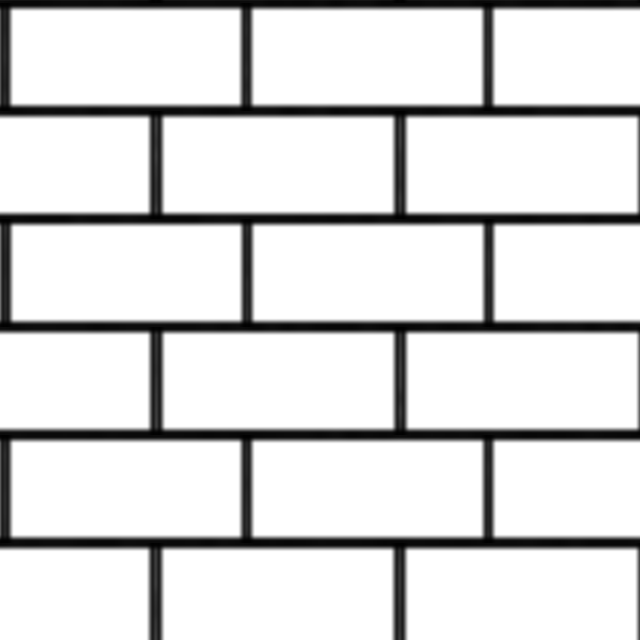
A Shadertoy shader for this pattern:

```glsl
const float ROW_PITCH = 0.1687;
const float FIRST_ROW = 0.0048;
const vec2 COLUMN_PITCH = vec2(0.3776, 0.3812);   // even, odd courses
const vec2 FIRST_COLUMN = vec2(0.0080, -0.1375);
const vec2 JOINT_HALF_WIDTH = vec2(0.0087, 0.0102);
const vec2 STREAK_STRENGTH = vec2(0.09, 0.15);
const float BED_HALF_WIDTH = 0.0084;
const float EDGE_BLUR = 0.0058;
const float BED_TONE = 0.025;
const float JOINT_TONE = 0.07;

float hash(vec2 p) {
    vec3 q = fract(vec3(p.xyx) * 0.1031);
    q += dot(q, q.yzx + 33.33);
    return fract((q.x + q.y) * q.z);
}

// Smooth one-dimensional noise, separate for each seed
float noise(float x, float seed) {
    float cell = floor(x);
    float t = smoothstep(0.0, 1.0, x - cell);
    return mix(hash(vec2(cell, seed)), hash(vec2(cell + 1.0, seed)), t);
}

// Select the value for even (x) or odd (y) courses
float byCourse(vec2 values, float odd) {
    return mix(values.x, values.y, odd);
}

// Brightness across a soft dark line
float softLine(float dist, float halfWidth, float blur, float tone) {
    return mix(tone, 1.0, smoothstep(halfWidth - blur, halfWidth + blur, dist));
}

// Horizontal mortar beds with slight tonal wear
float beds(float course, float x, float blur) {
    float line = round(course);
    float dist = abs(course - line) * ROW_PITCH;
    float tone = BED_TONE + 0.025 * noise(x * 40.0, line + 3.0);
    return softLine(dist, BED_HALF_WIDTH, blur, tone);
}

// Vertical joints with a paler streak along their centre
float joints(vec2 p, float row, float blur) {
    float odd = mod(row, 2.0);
    float pitch = byCourse(COLUMN_PITCH, odd);
    float drift = (hash(vec2(row + 7.0, 2.0)) - 0.5) * 0.0014;
    float column = (p.x - byCourse(FIRST_COLUMN, odd) - drift) / pitch;
    float line = round(column);
    float dist = abs(column - line) * pitch;
    float halfWidth = byCourse(JOINT_HALF_WIDTH, odd) - 0.0005 * line;
    float wear = 0.7 + 0.5 * noise(p.y * 45.0, line + 5.0 * row + 11.0);
    float streak = byCourse(STREAK_STRENGTH, odd) * wear * exp(-pow(dist / 0.0035, 2.0));
    return softLine(dist, halfWidth, blur, JOINT_TONE + streak);
}

void mainImage(out vec4 fragColor, in vec2 fragCoord) {
    // Square canvas units, with courses counted from the top
    vec2 p = fragCoord / iResolution.y;
    float course = (1.0 - p.y - FIRST_ROW) / ROW_PITCH;
    float blur = max(EDGE_BLUR, 0.75 / iResolution.y);

    float shade = beds(course, p.x, blur) * joints(p, floor(course), blur);
    fragColor = vec4(vec3(shade), 1.0);
}
```
